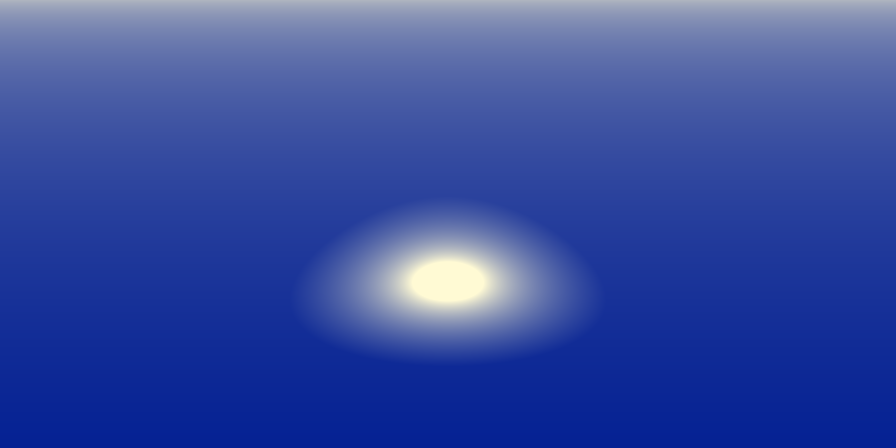
Write a WebGL 1 fragment shader that draws this background.

```glsl
precision highp float;
// A pale sun with an egg-shaped glow in a deep blue haze that brightens at the top.

uniform vec2 u_resolution;

const vec3 DEEP_BLUE = vec3(0.018, 0.130, 0.577);
const vec3 SUN_CREAM = vec3(1.0, 0.980, 0.832);

// Lengths are in canvas heights; x is measured from the middle.
const vec2 SUN_CENTER = vec2(0.0, 0.372);
const vec2 GLOW_RADIUS = vec2(0.344, 0.190);
const float GLOW_WIDENING = 0.243;   // how much the glow broadens downward
const float GLOW_STRENGTH = 0.68;    // also sets the size of the solid disc
const float HAZE_STRENGTH = 0.193;
const float HAZE_SOFTNESS = 0.03;    // keeps the haze finite at the top edge

// Logarithmic falloff from the top edge down to zero at the bottom.
float hazeAmount(float height) {
  float depth = 1.0 - height;
  return HAZE_STRENGTH * log((1.0 + HAZE_SOFTNESS) / (depth + HAZE_SOFTNESS));
}

// Logarithmic falloff around the sun; it saturates into the disc.
float glowAmount(vec2 point) {
  vec2 offset = (point - SUN_CENTER) / GLOW_RADIUS;
  offset.x /= max(1.0 - GLOW_WIDENING * offset.y, 0.2);
  float radius = max(length(offset), 0.001);
  return clamp(-GLOW_STRENGTH * log(radius), 0.0, 1.0);
}

void main() {
  vec2 point = gl_FragCoord.xy / u_resolution.y;
  point.x -= 0.5 * u_resolution.x / u_resolution.y;

  // Lay the glow over the haze.
  float light = mix(hazeAmount(point.y), 1.0, glowAmount(point));
  gl_FragColor = vec4(mix(DEEP_BLUE, SUN_CREAM, light), 1.0);
}
```
